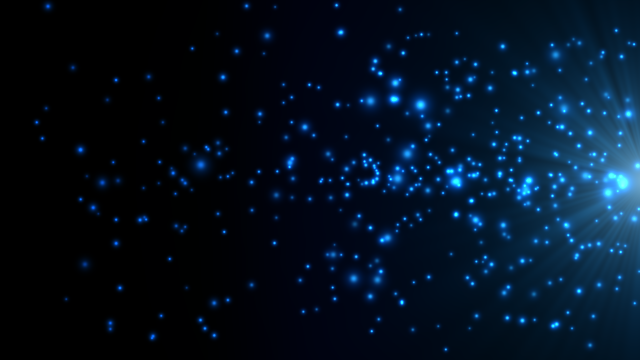
Reproduce this background procedurally as a Shadertoy shader.

```glsl
// Glowing blue particles drifting from a soft light at the right edge into darkness.
#define LIGHT_HEIGHT 0.50
#define STAR_COUNT 440
#define STRAY_SHARE 0.14
#define BAND_SPREAD 0.42
#define STAR_RADIUS 0.0030
#define HALO_SCALE 3.2
#define RAY_STRENGTH 0.45

const vec3 WIDE_GLOW = vec3(0.00, 0.13, 0.24);
const vec3 MID_GLOW  = vec3(0.07, 0.16, 0.21);
const vec3 CORE_GLOW = vec3(0.45, 0.45, 0.42);
const vec3 NAVY      = vec3(0.00, 0.00, 0.045);
const vec3 STAR_CORE = vec3(0.20, 0.75, 0.95);
const vec3 STAR_HALO = vec3(0.00, 0.22, 0.55);

vec4 hash4(float n) {
    vec4 p = fract(n * vec4(0.1031, 0.1030, 0.0973, 0.1099));
    p += dot(p, p.wzxy + 33.33);
    return fract((p.xxyz + p.yzzw) * p.zywx);
}

// One-dimensional gradient noise, roughly -0.5 to 0.5
float gradientNoise(float x) {
    float cell = floor(x), f = x - cell;
    float a = (hash4(cell + 71.0).x * 2.0 - 1.0) * f;
    float b = (hash4(cell + 72.0).x * 2.0 - 1.0) * (f - 1.0);
    return mix(a, b, f * f * f * (f * (f * 6.0 - 15.0) + 10.0));
}

// Layered glow with faint rays fanning out of the light
vec3 background(vec2 p, float aspect) {
    vec2 toLight = vec2(aspect + 0.02, LIGHT_HEIGHT) - p;
    float d = length(toLight);
    float angle = atan(toLight.y, toLight.x);
    float rays = gradientNoise(angle * 5.0 + 20.0) + 0.6 * gradientNoise(angle * 14.0 + 50.0);
    float rayFade = smoothstep(0.03, 0.2, d) * exp(-d * 1.5);
    vec3 col = WIDE_GLOW * exp(-d * d / 0.42);
    col += MID_GLOW * exp(-d * d / 0.08);
    col *= 1.0 + RAY_STRENGTH * 2.0 * rays * rayFade;
    col += CORE_GLOW * exp(-d / 0.1);
    float x = p.x / aspect;
    col += NAVY * smoothstep(0.3, 0.5, x) * (1.0 - smoothstep(0.5, 0.85, x));
    return col;
}

// Band of stars thinning out to the left, plus strays over the full height
vec3 starField(vec2 p, float aspect) {
    vec3 col = vec3(0.0);
    for (int i = 0; i < STAR_COUNT; i++) {
        vec4 h = hash4(float(i) + 1.0);
        vec4 k = hash4(float(i) + 701.0);
        bool stray = k.x < STRAY_SHARE;
        float x = 1.0 - 0.56 * h.x - 0.34 * pow(h.x, 9.0);
        float side = h.y * 2.0 - 1.0;
        float y = LIGHT_HEIGHT + BAND_SPREAD * sign(side) * pow(abs(side), 1.7);
        if (stray) {
            x = 1.0 - 0.95 * h.x;
            y = h.y;
        }
        float size = STAR_RADIUS * (0.7 + 0.8 * h.z * h.z + 1.6 * pow(h.z, 18.0));
        vec2 offset = p - vec2(x * aspect, y);
        float q = dot(offset, offset) / (size * size);
        if (q > 70.0) continue;
        float power = 0.3 + 0.7 * k.y;
        vec3 core = mix(vec3(0.05, 0.35, 0.9), STAR_CORE, smoothstep(0.15, 0.6, x));
        col += power * (core * exp(-q * 0.6) + STAR_HALO * exp(-q / (HALO_SCALE * HALO_SCALE)));
    }
    return col;
}

void mainImage(out vec4 fragColor, in vec2 fragCoord) {
    vec2 p = fragCoord / iResolution.y;
    float aspect = iResolution.x / iResolution.y;
    vec3 col = background(p, aspect) + starField(p, aspect);
    fragColor = vec4(clamp(col, 0.0, 1.0), 1.0);
}
```
